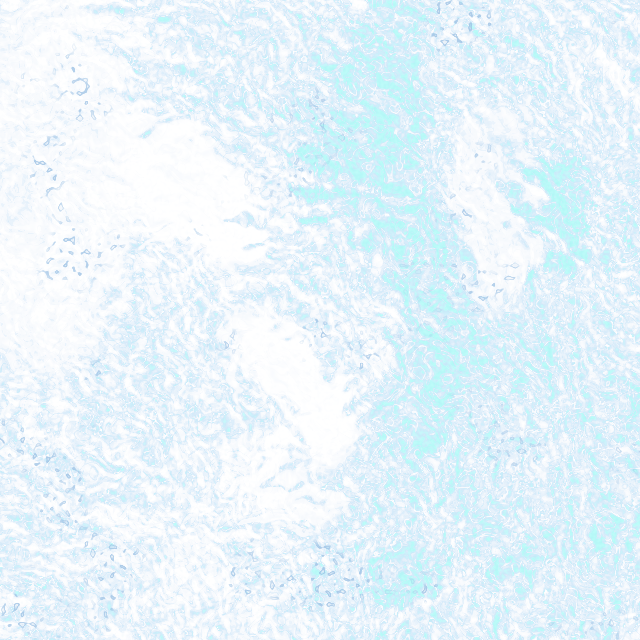
Write a three.js fragment shader that draws this texture.

```glsl
// Pale icy marbling: cyan bands and white pools combed by curved, swirling streaks.
varying vec2 vUv;

vec2 gradientAt(vec2 cell) {
  vec2 h = vec2(dot(cell, vec2(127.1, 311.7)), dot(cell, vec2(269.5, 183.3)));
  return normalize(fract(sin(h) * 43758.55) - 0.5 + 1e-4);
}

float gradientNoise(vec2 p) {
  vec2 i = floor(p), f = fract(p);
  vec2 u = f * f * f * (f * (f * 6.0 - 15.0) + 10.0);
  vec2 e = vec2(0.0, 1.0);
  float low = mix(dot(gradientAt(i), f), dot(gradientAt(i + e.yx), f - e.yx), u.x);
  float high = mix(dot(gradientAt(i + e.xy), f - e.xy), dot(gradientAt(i + e.yy), f - e.yy), u.x);
  return mix(low, high, u.y);
}

float fbm(vec2 p) {
  float sum = 0.0, amp = 1.0;
  for (int i = 0; i < 4; i++) {
    sum += amp * gradientNoise(p);
    p = mat2(1.6, 1.2, -1.2, 1.6) * p + 7.3;
    amp *= 0.55;
  }
  return sum;
}

// Direction of the streaks: two eddies, with a shallow drift at lower left
vec2 flow(vec2 p) {
  float upperLeft = smoothstep(0.35, 0.65, p.y - 0.5 * p.x);
  vec2 q = p - mix(vec2(0.47, 0.42), vec2(0.2, 0.5), upperLeft);
  float lowerLeft = smoothstep(0.5, 0.25, p.x) * smoothstep(0.45, 0.2, p.y);
  vec2 d = normalize(vec2(-q.y, q.x) + vec2(0.0, 0.35) * lowerLeft + 1e-4);
  float turn = 1.1 * gradientNoise(p * 7.0 + 3.0);
  return mat2(cos(turn), sin(turn), -sin(turn), cos(turn)) * d;
}

// Noise smeared along the flow
float streaks(vec2 p, float scale, float reach) {
  float sum = 0.0;
  for (int i = 0; i < 7; i++) {
    sum += gradientNoise(p * scale);
    p += flow(p) * reach / 7.0;
  }
  return sum / 7.0;
}

// Tilted ellipse, 1 inside and 0 outside
float pool(vec2 p, vec2 center, vec2 radii, float tilt) {
  vec2 q = p - center;
  float c = cos(tilt), s = sin(tilt);
  q = vec2(c * q.x + s * q.y, c * q.y - s * q.x) / radii;
  return smoothstep(1.15, 0.85, length(q));
}

// Tone runs in standard deviations, from white to cyan
vec3 palette(float t) {
  vec3 c = mix(vec3(1.0), vec3(0.97, 0.98, 0.993), smoothstep(-1.9, -0.8, t));
  c = mix(c, vec3(0.91, 0.95, 0.985), smoothstep(-0.5, 0.0, t));
  c = mix(c, vec3(0.85, 0.925, 0.98), smoothstep(0.3, 0.75, t));
  c = mix(c, vec3(0.80, 0.93, 0.98), smoothstep(0.85, 1.15, t));
  c = mix(c, vec3(0.77, 0.96, 0.98), smoothstep(1.45, 1.75, t));
  return mix(c, vec3(0.72, 0.975, 0.97), smoothstep(2.0, 2.4, t));
}

void main() {
  vec2 p = vUv;
  vec2 warp = vec2(fbm(p * 7.0), fbm(p * 7.0 + 31.0));
  vec2 ripple = vec2(gradientNoise(p * 30.0), gradientNoise(p * 30.0 + 17.0));
  vec2 s = p + 0.022 * warp + 0.012 * ripple;
  float streak = streaks(s, 44.0, 0.065);
  float fine = streaks(s + 0.5, 88.0, 0.026);

  // Broad cyan bands, with edges frayed by the streaks
  vec2 w = p + 0.05 * warp + 0.01 * ripple + 0.12 * streak;
  float arc = (length(w - vec2(0.35, 0.45)) - 0.34) / 0.07;
  float cyan = exp(-arc * arc * arc * arc) * smoothstep(0.4, 0.5, w.x) * smoothstep(0.2, 0.36, w.y);
  cyan = max(cyan, 0.85 * pool(w, vec2(0.6, 0.88), vec2(0.06, 0.17), -0.1));
  cyan = max(cyan, 0.9 * pool(w, vec2(0.88, 0.67), vec2(0.05, 0.1), 0.2));
  cyan = max(cyan, 0.8 * pool(w, vec2(0.63, 0.08), vec2(0.06, 0.05), 0.0));
  cyan = max(cyan, 0.5 * pool(w, vec2(0.85, 0.32), vec2(0.18, 0.22), 0.3));

  // White pools
  float white = pool(w, vec2(0.29, 0.71), vec2(0.16, 0.065), -0.7);
  white = max(white, pool(w, vec2(0.47, 0.4), vec2(0.12, 0.065), -1.0));
  white = max(white, 0.9 * pool(w, vec2(0.45, 0.25), vec2(0.08, 0.035), -0.6));
  white = max(white, 0.7 * pool(w, vec2(0.77, 0.68), vec2(0.06, 0.15), 0.15));
  white = max(white, 0.6 * pool(w, vec2(0.08, 0.72), vec2(0.14, 0.32), 0.0));

  // Streaks and grain, calmer inside the pools and bands
  float grain = gradientNoise(p * 115.0 + 3.0 * warp);
  float dust = gradientNoise(p * 180.0 + 9.0);
  float calm = 1.0 - 0.7 * white - 0.15 * cyan;
  float tone = -0.05 + 2.0 * cyan - 1.3 * white + 1.15 * fbm(w * 4.0 + 12.0);
  tone += 0.35 * smoothstep(0.4, 0.6, p.x) - 0.35;
  tone += calm * (4.6 * streak + 4.8 * fine + 2.0 * grain + 1.5 * dust);

  // Thin contour filaments: blue on pale ground, white on blue
  float veinField = gradientNoise(s * 19.0 + 2.5 * ripple) + 0.9 * streak;
  float vein = smoothstep(0.085, 0.025, abs(veinField));
  float hair = smoothstep(0.06, 0.02, abs(fine + 0.12 * grain));
  float onBlue = smoothstep(0.3, 0.8, tone);
  tone += calm * mix(0.85, -1.6, onBlue) * vein;
  tone += calm * mix(0.6, -0.7, onBlue) * hair;
  vec3 color = palette(tone);
  color += vec3(0.05, 0.025, 0.012) * dust * calm;

  // Small clustered blue-grey specks with pale hearts
  float cluster = smoothstep(0.15, 0.5, fbm(p * 5.0 + 41.0)) * (1.0 - 0.7 * cyan);
  float dotNoise = gradientNoise(p * 100.0 + 23.0);
  float speck = smoothstep(0.2, 0.34, dotNoise) * (1.0 - 0.8 * smoothstep(0.4, 0.5, dotNoise));
  color = mix(color, vec3(0.6, 0.75, 0.89), 0.75 * speck * cluster);

  gl_FragColor = vec4(color, 1.0);
}
```
